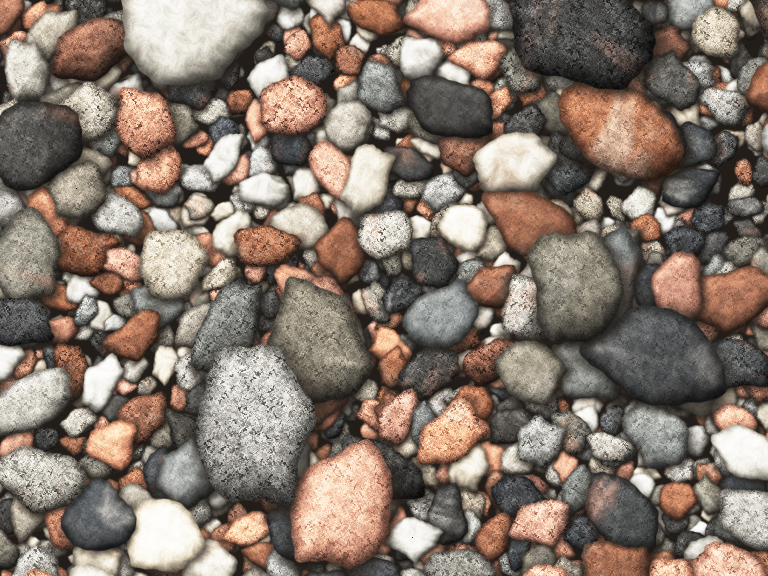
A Shadertoy shader for this texture:

```glsl
// A bed of mixed beach pebbles in grey, white, salmon and brown stone.
// Five jittered grids are stacked from small to large stones; each stone is a
// softened random polygon with ridged lighting, mineral grains and a shadow.

#define LAYERS 5
#define FACETS 7
#define GRAIN 0.0075
#define FLECK_DEPTH 0.62
#define ROUGHNESS 0.06
#define SHADOW 0.72
#define EXPOSURE 1.27
#define LIGHT normalize(vec3(-0.25, 0.50, 0.85))
#define GAP_COLOR vec3(0.105, 0.09, 0.075)

const float PITCH[LAYERS] = float[](0.047, 0.060, 0.085, 0.124, 0.205);
const float PRESENCE[LAYERS] = float[](1.0, 0.95, 0.72, 0.52, 0.30);

float hash(vec2 p) {
    vec3 q = fract(p.xyx * 0.1031);
    q += dot(q, q.yzx + 33.33);
    return fract((q.x + q.y) * q.z);
}

mat2 rotation(float a) {
    return mat2(cos(a), sin(a), -sin(a), cos(a));
}

// Cellular noise: distance to the nearest seed and that seed's random value
vec2 cells(vec2 p) {
    vec2 base = floor(p), best = vec2(9.0, 0.0);
    for (int j = -1; j <= 1; j++)
    for (int i = -1; i <= 1; i++) {
        vec2 id = base + vec2(i, j);
        vec2 seedPos = id + vec2(hash(id), hash(id + 71.7));
        float d = length(p - seedPos);
        if (d < best.x) best = vec2(d, hash(id + 19.3));
    }
    return best;
}

// Layered sines for soft stains, about -1 to 1
float stains(vec2 p) {
    float sum = 0.0, amp = 0.5;
    for (int i = 0; i < 4; i++) {
        p = rotation(1.1) * p * 1.7 + 2.3;
        p += 0.7 * sin(p.yx);
        sum += amp * sin(p.x) * cos(p.y);
        amp *= 0.7;
    }
    return sum;
}

vec3 mineral(float t) {
    if (t < 0.18) return vec3(0.25, 0.255, 0.26);
    if (t < 0.35) return vec3(0.47, 0.47, 0.45);
    if (t < 0.53) return vec3(0.72, 0.70, 0.66);
    if (t < 0.69) return vec3(1.00, 0.97, 0.91);
    if (t < 0.88) return vec3(0.94, 0.63, 0.52);
    return vec3(0.56, 0.37, 0.29);
}

// Gauge of a rounded polygon: 1 on the rim; slope receives its gradient
float stoneGauge(vec2 p, vec2 seed, out vec2 slope) {
    mat2 turn = rotation(6.283 * hash(seed + 3.1));
    float stretch = mix(1.0, 1.32, hash(seed + 5.7));
    vec2 scale = vec2(1.0 / stretch, stretch);
    float power = mix(5.0, 18.0, hash(seed + 8.9));
    p = (turn * p) * scale;
    p += ROUGHNESS * sin(p.yx * 5.0 + 9.0 * hash(seed)) + 0.2 * ROUGHNESS * sin(p.yx * 19.0);
    float sum = 0.0;
    slope = vec2(0.0);
    for (int k = 0; k < FACETS; k++) {
        vec2 facetSeed = seed + 13.7 * float(k + 1);
        float a = (float(k) + 0.8 * hash(facetSeed)) * 6.283 / float(FACETS);
        vec2 dir = vec2(cos(a), sin(a)) / mix(0.82, 1.1, hash(facetSeed + 4.4));
        float x = max(dot(p, dir), 0.0);
        sum += pow(x, power);
        slope += pow(x, power - 1.0) * dir;
    }
    float g = max(pow(sum, 1.0 / power), 0.001);
    slope = (slope * pow(g, 1.0 - power) * scale) * turn;
    return g;
}

// Base mineral, stains, crystals and ragged dark flecks of one stone
vec3 stoneColor(vec2 p, float radius, vec2 seed) {
    float kind = hash(seed + 21.5);
    vec3 base = mineral(kind);
    vec3 tint = mix(vec3(0.97, 1.0, 1.03), vec3(1.06, 1.0, 0.91), hash(seed + 24.1));
    base *= tint * mix(0.86, 1.14, hash(seed + 27.3));
    float stain = stains(p / radius * 0.8 + seed);
    vec3 second = mineral(hash(seed + 31.9));
    base = mix(base, second, 0.35 * smoothstep(0.0, 0.8, stain));
    float cloud = stains(p * 75.0 + seed);
    base *= 1.0 + 0.20 * cloud;

    vec2 ragged = p + 0.0022 * sin(p.yx * 900.0 + seed) + 0.003 * sin(p.yx * 370.0);
    vec2 coarse = cells(ragged / GRAIN + seed * 5.0);
    vec2 fine = cells(ragged / (0.5 * GRAIN) + seed * 9.0);
    bool pale = kind > 0.53 && kind < 0.69;
    float speckle = pale ? 0.15 : mix(0.25, 1.0, hash(seed + 37.7));
    float fleck = smoothstep(0.70, 0.98, coarse.y + 0.25 * cloud) * smoothstep(0.75, 0.2, coarse.x);
    float crystal = smoothstep(0.35, 0.1, coarse.y) * smoothstep(0.7, 0.2, coarse.x);
    base *= 1.0 + speckle * 0.60 * (fine.y - 0.5);
    base = mix(base, base * 0.6 + 0.3, 0.55 * speckle * crystal);
    return base * (1.0 - FLECK_DEPTH * speckle * fleck);
}

// Dome tilt near the rim, plus one flat plane beyond a random ridge
vec3 lightStone(vec3 color, vec2 p, float g, vec2 slope, vec2 seed) {
    vec2 tilt = normalize(slope + 1e-5) * 1.05 * smoothstep(0.35, 1.05, g);
    tilt += 0.4 * (vec2(hash(seed + 41.3), hash(seed + 43.9)) - 0.5);
    float a = 6.283 * hash(seed + 47.1);
    vec2 planeDir = vec2(cos(a), sin(a));
    float ridge = dot(p, planeDir) + 0.06 * sin(7.0 * dot(p, planeDir.yx) + a);
    tilt += 0.55 * hash(seed + 51.7) * planeDir * smoothstep(0.05, 0.25, ridge);
    float diffuse = max(dot(normalize(vec3(tilt, 1.0)), LIGHT), 0.0);
    float rim = mix(0.50, 1.0, smoothstep(1.02, 0.76, g));
    return color * (0.28 + 0.92 * diffuse) * rim;
}

// Brighten, rolling off softly towards white
vec3 expose(vec3 c) {
    c *= EXPOSURE;
    return c / pow(1.0 + pow(c, vec3(6.0)), vec3(1.0 / 6.0));
}

void mainImage(out vec4 fragColor, in vec2 fragCoord) {
    vec2 uv = fragCoord / iResolution.y;
    vec3 color = GAP_COLOR;
    for (int layer = 0; layer < LAYERS; layer++) {
        float pitch = PITCH[layer];
        mat2 grid = rotation(0.4 + 0.9 * float(layer));
        vec2 home = floor(grid * uv / pitch);
        for (int j = -1; j <= 1; j++)
        for (int i = -1; i <= 1; i++) {
            vec2 id = home + vec2(i, j);
            vec2 seed = id + 57.0 * float(layer + 1);
            if (hash(seed + 1.7) > PRESENCE[layer]) continue;
            vec2 jitter = 0.5 * (vec2(hash(seed + 11.1), hash(seed + 15.3)) - 0.5);
            vec2 rel = uv - ((id + 0.5 + jitter) * pitch) * grid;
            float radius = pitch * mix(0.39, 0.58, hash(seed + 17.9));
            vec2 slope;
            float g = stoneGauge(rel / radius, seed, slope);
            // Contact shadow, deeper on the side away from the light
            float away = 0.8 - 0.35 * dot(normalize(slope + 1e-5), normalize(LIGHT.xy));
            color = mix(color, GAP_COLOR, SHADOW * away * smoothstep(1.35, 0.95, g));
            float blur = length(slope) / (radius * iResolution.y);
            float cover = smoothstep(1.0 + blur, 1.0 - blur, g);
            if (cover > 0.0) {
                vec3 stone = stoneColor(rel, radius, seed);
                stone = lightStone(stone, rel / radius, g, slope, seed);
                color = mix(color, stone, cover);
            }
        }
    }
    fragColor = vec4(expose(max(color, 0.0)), 1.0);
}
```
